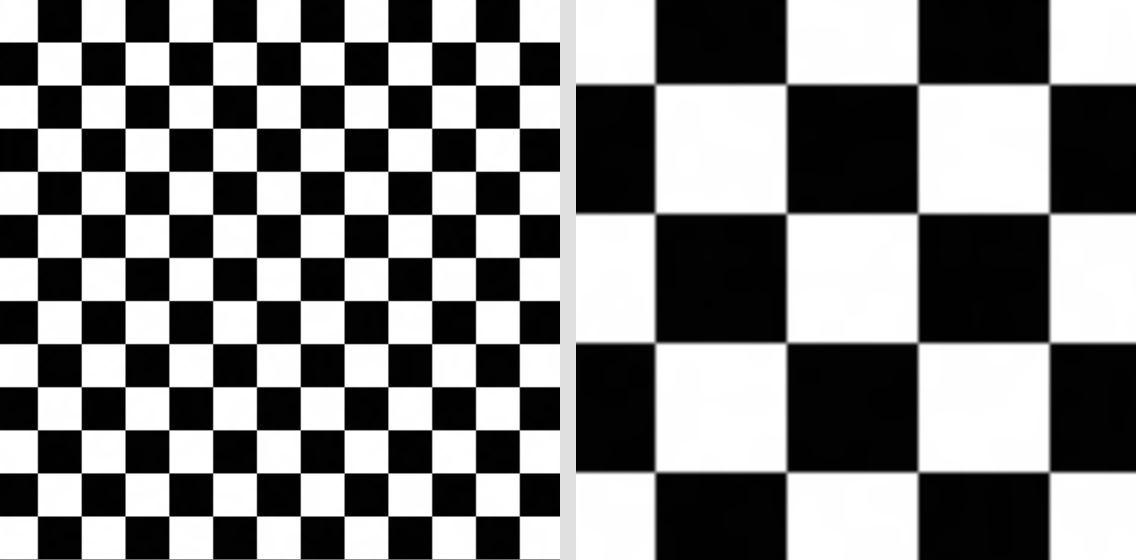
Left: the whole. Right: its middle third, enlarged.
Give the GLSL for this pattern, as a three.js fragment shader.

```glsl
// Black and white checkerboard, nearly thirteen cells each way, cut off at the left and right.
// Two softened square waves, one per axis, are multiplied to give the checks;
// their shared blur leaves thin grey seams, and faint noise mottles the flat tones.

#define CELL_SIZE vec2(0.07823, 0.07695)   // width and height of one check
#define GRID_ORIGIN vec2(0.0677, 0.0007)   // lower left corner of a black check
#define EDGE_SOFTNESS 0.0019               // half width of the grey seam
#define BLACK_TONE vec3(0.006)
#define WHITE_TONE vec3(0.998)
#define MOTTLE_SCALE 70.0
#define MOTTLE_AMOUNT 0.008

varying vec2 vUv;

float hash(vec2 p) {
  vec3 q = fract(vec3(p.xyx) * 0.1031);
  q += dot(q, q.yzx + 33.33);
  return fract((q.x + q.y) * q.z);
}

float valueNoise(vec2 p) {
  vec2 cell = floor(p);
  vec2 t = smoothstep(0.0, 1.0, fract(p));
  float lower = mix(hash(cell), hash(cell + vec2(1.0, 0.0)), t.x);
  float upper = mix(hash(cell + vec2(0.0, 1.0)), hash(cell + 1.0), t.x);
  return mix(lower, upper, t.y);
}

// Per axis: +1 inside even cells, -1 inside odd cells, smooth across the edges.
vec2 squareWave(vec2 uv) {
  vec2 grid = (uv - GRID_ORIGIN) / CELL_SIZE;
  vec2 edgeDistance = (0.5 - abs(2.0 * fract(grid * 0.5 + 0.25) - 1.0)) * CELL_SIZE;
  vec2 blur = max(vec2(EDGE_SOFTNESS), 0.75 * fwidth(uv));
  return 2.0 * smoothstep(-blur, blur, edgeDistance) - 1.0;
}

void main() {
  // Checks: cells whose two waves agree are black
  vec2 wave = squareWave(vUv);
  float white = 0.5 - 0.5 * wave.x * wave.y;
  vec3 color = mix(BLACK_TONE, WHITE_TONE, white);

  // Barely visible unevenness in the flat areas
  color += MOTTLE_AMOUNT * (valueNoise(vUv * MOTTLE_SCALE) - 0.5);

  gl_FragColor = vec4(clamp(color, 0.0, 1.0), 1.0);
}
```
